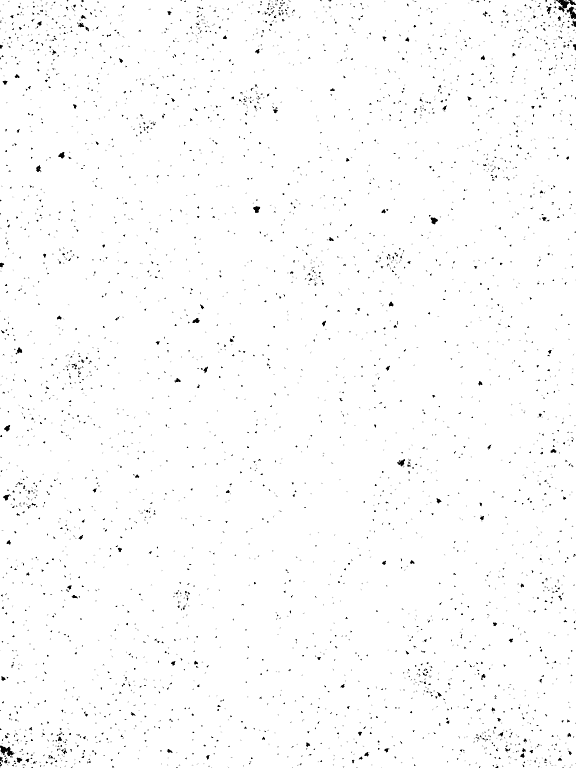
A WebGL 1 fragment shader for this texture:

```glsl
precision highp float;
// White paper strewn with black dust, grit, speckled patches and worn corners.
uniform vec2 u_resolution;

const vec3 PAPER = vec3(1.0);
const vec3 INK = vec3(0.01);

vec2 hash2(vec2 cell, float seed) {
  vec3 q = fract(vec3(cell.xyx + seed * 17.3) * vec3(0.1031, 0.1030, 0.0973));
  q += dot(q, q.yzx + 33.33);
  return fract((q.xx + q.yz) * q.zy);
}

// Slow uneven variation around 1.
float mottle(vec2 p) {
  float a = sin(p.x * 23.0 + 2.0 * sin(p.y * 9.0));
  float b = sin(p.y * 19.0 + 2.5 * sin(p.x * 13.0 + 1.0));
  float c = sin(p.x * 61.0 + p.y * 17.0) * sin(p.y * 53.0 - p.x * 11.0);
  return max(0.1, 1.0 + 0.3 * a + 0.3 * b + 0.4 * c);
}

// Wear along the sheet edges, strongest near the four corners.
float edgeWear(vec2 p, float height) {
  vec2 q = max(min(p, vec2(1.0, height) - p), 0.0);
  vec2 k = q / vec2(0.2, 0.11);
  return exp(-dot(k, k)) + 0.35 * exp(-q.y / 0.09) + 0.25 * exp(-q.x / 0.06);
}

// Scattered round patches, at most one per coarse cell.
float patches(vec2 p, float scale) {
  vec2 cell = floor(p * scale);
  vec2 center = (cell + 0.2 + 0.6 * hash2(cell, 3.0)) / scale;
  vec2 pick = hash2(cell, 8.0);
  float d = length(p - center) / mix(0.014, 0.026, pick.y);
  return step(pick.x, 0.55) * exp(-d * d);
}

// Solid damage in the lower left and upper right corners.
float tornCorners(vec2 p, float height) {
  float d = min(length(p), length(p - vec2(1.0, height))) / 0.034;
  return exp(-d * d);
}

// Ragged stretched blob; blobs below pixel size fade to keep their area.
float blob(vec2 v, float radius, vec2 shape, float px) {
  float turn = shape.x * 6.2832;
  float c = cos(turn);
  float s = sin(turn);
  float stretch = mix(1.0, 1.45, shape.y * shape.y);
  v = mat2(c, -s, s, c) * v * vec2(stretch, 1.0 / stretch);
  float angle = atan(v.y, v.x + 1e-7);
  float ragged = 1.0 + 0.2 * sin(3.0 * angle + turn * 5.0)
               + 0.13 * sin(5.0 * angle + turn * 9.0);
  float drawn = max(radius, 0.6 * px);
  float fade = radius / drawn;
  return fade * fade * clamp(0.5 + (drawn * ragged - length(v)) / px, 0.0, 1.0);
}

// One jittered layer. Odds weigh: everywhere, edge wear, patches, torn corners.
float specks(vec2 p, float scale, vec2 radii, vec4 odds,
             float height, float px, float seed) {
  vec2 home = floor(p * scale);
  float ink = 0.0;
  for (int j = -1; j <= 1; j++) {
    for (int i = -1; i <= 1; i++) {
      vec2 cell = home + vec2(float(i), float(j));
      vec2 center = (cell + hash2(cell, seed)) / scale;
      vec2 pick = hash2(cell, seed + 1.0);
      float m = mottle(center);
      vec4 cover = vec4(m, m * edgeWear(center, height),
                        patches(center, 5.0), tornCorners(center, height));
      if (pick.x < dot(odds, cover)) {
        float radius = mix(radii.x, radii.y, pick.y * pick.y);
        vec2 shape = hash2(cell, seed + 2.0);
        ink = max(ink, blob(p - center, radius, shape, px));
      }
    }
  }
  return ink;
}

void main() {
  float px = 1.0 / u_resolution.x;
  vec2 p = gl_FragCoord.xy * px;
  float height = u_resolution.y * px;

  float dust = specks(p, 110.0, vec2(0.0005, 0.0016),
                      vec4(0.12, 0.34, 0.1, 0.0), height, px, 11.0);
  float grain = specks(p, 190.0, vec2(0.0006, 0.0018),
                       vec4(0.0, 0.02, 0.75, 0.2), height, px, 23.0);
  float grit = specks(p, 45.0, vec2(0.0012, 0.0034),
                      vec4(0.055, 0.3, 0.0, 0.2), height, px, 37.0);
  float chips = specks(p, 14.0, vec2(0.003, 0.0056),
                       vec4(0.09, 0.08, 0.0, 0.0), height, px, 52.0);
  float damage = specks(p, 90.0, vec2(0.002, 0.007),
                        vec4(0.0, 0.0, 0.0, 1.0), height, px, 71.0);

  float ink = max(max(max(dust, grain), max(grit, chips)), damage);
  gl_FragColor = vec4(mix(PAPER, INK, ink), 1.0);
}
```
